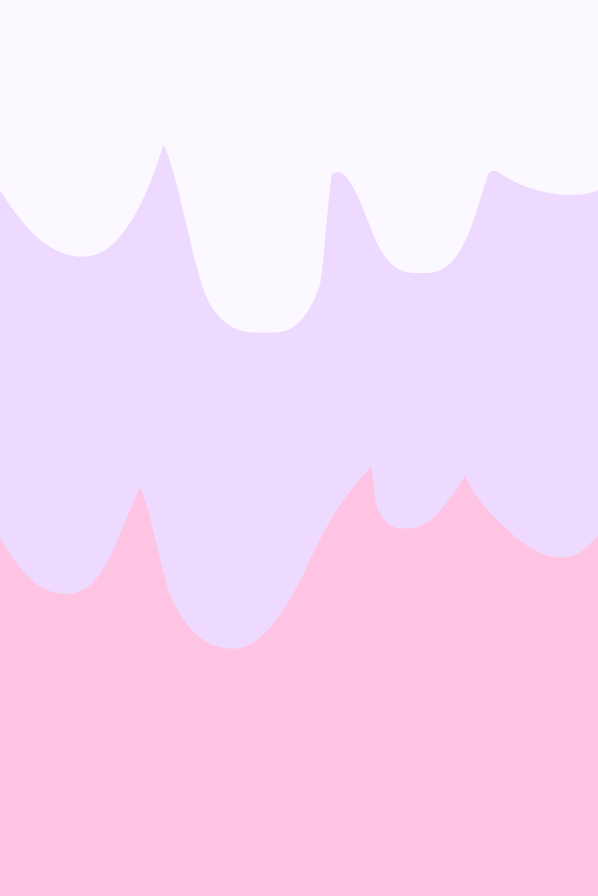
A WebGL 2 fragment shader for this background:

```glsl
#version 300 es
precision highp float;
// Two layers of pastel icing dripping down over a flat pink ground.

uniform vec2 u_resolution;
out vec4 fragColor;

const vec3 CREAM = vec3(0.988, 0.973, 1.0);
const vec3 LAVENDER = vec3(0.937, 0.855, 1.0);
const vec3 PINK = vec3(1.0, 0.765, 0.890);

// The canvas spans this many design units; depth is measured from the top.
const vec2 CANVAS = vec2(512.0, 768.0);

// Cubic Hermite curve between two knots, each (x, depth, slope).
float curve(float x, vec3 a, vec3 b) {
  float span = b.x - a.x;
  float t = clamp((x - a.x) / span, 0.0, 1.0);
  float s = 1.0 - t;
  float ease = t * t * (3.0 - 2.0 * t);
  return mix(a.y, b.y, ease) + span * t * s * (a.z * s - b.z * t);
}

// One drip: left peak, left shoulder, tip, right shoulder, right peak.
float drip(float x, vec3 left, vec3 leftShoulder, vec3 tip,
           vec3 rightShoulder, vec3 right) {
  vec3 a = left;
  vec3 b = leftShoulder;
  if (x > leftShoulder.x) { a = leftShoulder; b = tip; }
  if (x > tip.x) { a = tip; b = rightShoulder; }
  if (x > rightShoulder.x) { a = rightShoulder; b = right; }
  return curve(x, a, b);
}

// Lower edge of the cream layer.
float creamEdge(float x) {
  if (x < 140.0) return drip(x, vec3(0.0, 163.0, 1.6), vec3(35.0, 206.0, 0.8),
    vec3(70.0, 220.0, 0.0), vec3(105.0, 200.0, -1.3), vec3(140.0, 124.0, -3.2));
  if (x < 284.0) return drip(x, vec3(140.0, 124.0, 2.0), vec3(180.0, 261.0, 1.6),
    vec3(228.0, 285.0, 0.0), vec3(273.0, 247.0, -2.6), vec3(284.0, 150.0, -6.0));
  if (x < 418.0) return drip(x, vec3(284.0, 150.0, -1.0), vec3(318.0, 197.0, 2.6),
    vec3(363.0, 234.0, 0.0), vec3(402.0, 198.0, -2.5), vec3(418.0, 149.0, -3.0));
  return drip(x, vec3(418.0, 149.0, -1.2), vec3(432.0, 151.0, 0.6),
    vec3(490.0, 167.0, 0.0), vec3(502.0, 166.0, -0.2), vec3(513.0, 162.5, -0.5));
}

// Lower edge of the lavender layer.
float lavenderEdge(float x) {
  if (x < 120.0) return drip(x, vec3(0.0, 461.0, 1.7), vec3(25.0, 495.0, 1.0),
    vec3(57.0, 509.0, 0.0), vec3(90.0, 485.0, -1.7), vec3(120.0, 418.0, -2.0));
  if (x < 318.0) return drip(x, vec3(120.0, 418.0, 2.0), vec3(148.0, 515.0, 2.0),
    vec3(200.0, 556.0, 0.0), vec3(265.0, 481.0, -2.2), vec3(318.0, 400.0, -1.0));
  if (x < 398.0) return drip(x, vec3(318.0, 400.0, 10.0), vec3(324.0, 438.0, 1.9),
    vec3(348.0, 453.0, 0.0), vec3(380.0, 434.0, -1.3), vec3(398.0, 408.0, -1.7));
  return drip(x, vec3(398.0, 408.0, 2.0), vec3(425.0, 445.0, 1.0),
    vec3(480.0, 478.0, 0.0), vec3(497.0, 473.0, -0.7), vec3(513.0, 458.0, -1.0));
}

// Smooth coverage above an edge; its slope turns vertical gap into distance.
float coverage(float gap, float slope, float pixel) {
  return clamp(0.5 + gap * inversesqrt(1.0 + slope * slope) / pixel, 0.0, 1.0);
}

void main() {
  vec2 uv = gl_FragCoord.xy / u_resolution;
  vec2 p = vec2(uv.x, 1.0 - uv.y) * CANVAS;
  float pixel = CANVAS.x / u_resolution.x;

  // Edge depths and their slopes across the canvas.
  vec2 depth = vec2(creamEdge(p.x), lavenderEdge(p.x));
  vec2 slope = dFdx(depth) / pixel;

  // Stack the layers from the ground up.
  vec3 color = mix(PINK, LAVENDER, coverage(depth.y - p.y, slope.y, pixel));
  color = mix(color, CREAM, coverage(depth.x - p.y, slope.x, pixel));
  fragColor = vec4(color, 1.0);
}
```
